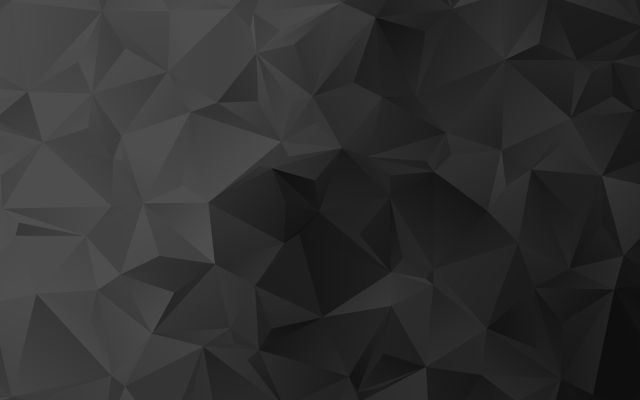
A Shadertoy shader for this background:

```glsl
// Charcoal low-poly backdrop: a freely jittered grid is cut into triangles,
// some of which fan out into three slivers. Every facet takes its grey from
// a broad light field, plus a random offset and a slight linear gradient.

vec2 hash22(vec2 p) {
    vec3 q = fract(vec3(p.xyx) * vec3(0.1031, 0.1030, 0.0973));
    q += dot(q, q.yzx + 33.33);
    return fract((q.xx + q.yz) * q.zy);
}

float cross2(vec2 a, vec2 b) { return a.x * b.y - a.y * b.x; }

// Twice the signed area, positive when counter-clockwise
float area(vec2 a, vec2 b, vec2 c) { return cross2(b - a, c - a); }

// Distance to the left of the line from a to b
float leftOf(vec2 p, vec2 a, vec2 b) {
    return cross2(b - a, p - a) / max(length(b - a), 1e-4);
}

float blob(vec2 p, vec2 centre, vec2 radius) {
    vec2 d = (p - centre) / radius;
    return exp(-dot(d, d));
}

// Broad lighting: bright left, dark right, with a few pools of light and shade
float lightField(vec2 uv) {
    float side = uv.x + 0.22 * (0.5 - uv.y);
    float tone = mix(0.285, 0.128, smoothstep(0.27, 0.56, side));
    tone += 0.085 * blob(uv, vec2(0.78, 0.62), vec2(0.11, 0.14));
    tone += 0.060 * blob(uv, vec2(0.72, 0.96), vec2(0.06, 0.10));
    tone += 0.060 * blob(uv, vec2(0.50, 0.66), vec2(0.09, 0.07));
    tone += 0.050 * blob(uv, vec2(0.64, 0.26), vec2(0.12, 0.08));
    tone -= 0.190 * blob(uv, vec2(0.30, 0.31), vec2(0.05, 0.08));
    tone -= 0.090 * blob(uv, vec2(0.43, 0.48), vec2(0.09, 0.12));
    tone -= 0.080 * blob(uv, vec2(0.36, 0.77), vec2(0.05, 0.12));
    tone -= 0.070 * blob(uv, vec2(0.12, 0.00), vec2(0.22, 0.18));
    tone -= 0.060 * blob(uv, vec2(1.00, 0.12), vec2(0.16, 0.22));
    return tone;
}

// Adds one smooth-edged facet to sum: x holds weighted tone, y the weight
void addFacet(inout vec2 sum, vec2 p, vec2 a, vec2 b, vec2 c, vec2 id, float cells) {
    float inside = min(leftOf(p, a, b), min(leftOf(p, b, c), leftOf(p, c, a)));
    float weight = clamp(0.5 + inside * iResolution.y / cells, 0.0, 1.0);
    if (weight <= 0.0) return;

    vec2 centre = (a + b + c) / 3.0;
    vec2 uv = centre / cells * vec2(iResolution.y / iResolution.x, 1.0);
    vec2 rnd = hash22(id) * 2.0 - 1.0;
    vec2 slope = hash22(id + 71.0) * 2.0 - 1.0;
    float tone = lightField(uv) + 0.026 * rnd.x + 0.034 * rnd.y * rnd.y * rnd.y;
    tone += 0.042 * dot(p - centre, slope);
    sum += weight * vec2(clamp(tone, 0.055, 0.305), 1.0);
}

// Draws a triangle whole, or as a fan of three around an inner point
void addTriangle(inout vec2 sum, vec2 p, vec2 a, vec2 b, vec2 c, vec2 id, float cells) {
    vec2 rnd = hash22(id + 19.0);
    if (rnd.x > 0.38) {
        addFacet(sum, p, a, b, c, id, cells);
        return;
    }
    vec2 hub = mix(mix(a, b, 0.25 + 0.5 * rnd.y), c, 0.15 + 0.9 * rnd.x);
    addFacet(sum, p, a, b, hub, id + 5.3, cells);
    addFacet(sum, p, b, c, hub, id + 11.7, cells);
    addFacet(sum, p, c, a, hub, id + 23.1, cells);
}

// One free point per cell; the quads between neighbours never overlap
vec2 vertex(vec2 cell) {
    return cell + 0.03 + 0.94 * hash22(cell + 47.0);
}

void mainImage(out vec4 fragColor, in vec2 fragCoord) {
    float cells = 6.8; // grid rows over the canvas height
    vec2 p = fragCoord / iResolution.y * cells;
    vec2 sum = vec2(0.0);

    // Only the four quads touching this cell can cover the point
    for (int j = -1; j <= 0; j++) {
        for (int i = -1; i <= 0; i++) {
            vec2 cell = floor(p) + vec2(i, j);
            vec2 a = vertex(cell);
            vec2 b = vertex(cell + vec2(1, 0));
            vec2 c = vertex(cell + vec2(1, 1));
            vec2 d = vertex(cell + vec2(0, 1));
            vec2 id = cell + 130.0;

            // Take the shorter diagonal, unless it leaves a concave quad
            bool acFits = min(area(a, b, c), area(a, c, d)) > 0.0;
            bool bdFits = min(area(a, b, d), area(b, c, d)) > 0.0;
            if (acFits && (!bdFits || distance(a, c) < distance(b, d))) {
                addTriangle(sum, p, a, b, c, id, cells);
                addTriangle(sum, p, a, c, d, id + 300.0, cells);
            } else {
                addTriangle(sum, p, a, b, d, id, cells);
                addTriangle(sum, p, b, c, d, id + 300.0, cells);
            }
        }
    }

    fragColor = vec4(vec3(sum.x / max(sum.y, 1e-3)), 1.0);
}
```
